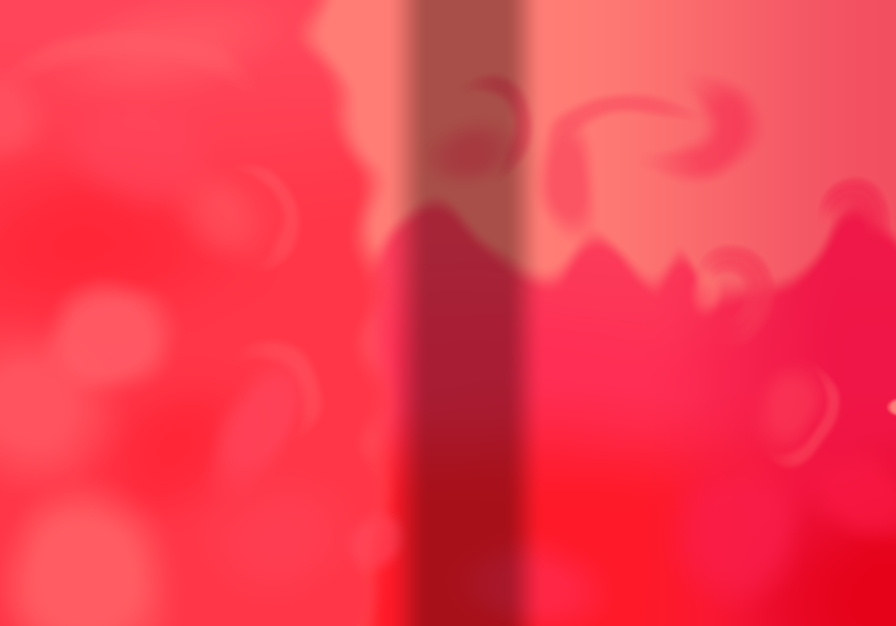
Give the GLSL for this background, as a Shadertoy shader.

```glsl
const vec3 SALMON = vec3(1.0, 0.49, 0.46);
const vec3 CORAL = vec3(1.0, 0.37, 0.41);
const vec3 PINK = vec3(1.0, 0.27, 0.36);
const vec3 SCARLET = vec3(1.0, 0.13, 0.20);
const vec3 CRIMSON = vec3(0.93, 0.07, 0.27);

mat2 rotation(float a) {
    return mat2(cos(a), -sin(a), sin(a), cos(a));
}

// Layered sines that bend the smoke
vec2 swirl(vec2 p) {
    vec2 offset = vec2(0.0);
    float amount = 0.011, scale = 9.0;
    for (int i = 0; i < 4; i++) {
        offset += amount * sin(scale * (p.yx + offset.yx) + vec2(1.3, 4.1) * float(i + 1));
        p = rotation(0.7) * p;
        amount *= 0.55;
        scale *= 1.9;
    }
    return offset;
}

float bump(float x, float center, float width) {
    float d = (x - center) / width;
    return exp(-d * d);
}

// Tilted ellipse, feathered inwards
float billow(vec2 p, vec2 center, vec2 radii, float tilt, float feather) {
    float d = length(rotation(tilt) * (p - center) / radii) - 1.0;
    return 1.0 - smoothstep(-feather, 0.06, d);
}

// Curved strand that thins out at both ends
float strand(vec2 p, vec2 center, vec2 radii, float middle, float span, float width) {
    vec2 q = (p - center) / radii;
    float a = atan(q.y, q.x) - middle;
    a = abs(atan(sin(a), cos(a)));
    float taper = 1.0 - smoothstep(span * 0.4, span, a);
    float d = abs(length(q) - 1.0) * min(radii.x, radii.y);
    return taper * (1.0 - smoothstep(0.15 * width, width * (0.4 + 0.6 * taper), d));
}

vec3 leftCloud(vec3 col, vec2 p) {
    vec3 base = mix(vec3(1.0, 0.21, 0.28), vec3(1.0, 0.27, 0.35), smoothstep(0.6, 0.95, p.y));
    base = mix(base, SCARLET, 0.75 * billow(p, vec2(0.14, 0.60), vec2(0.30, 0.16), 0.1, 0.9));
    base = mix(base, SCARLET, 0.75 * billow(p, vec2(0.27, 0.29), vec2(0.17, 0.13), 0.5, 0.9));
    float edge = 0.60 - 0.10 * smoothstep(0.72, 1.0, p.y) + 0.012 * sin(p.y * 38.0);
    col = mix(col, base, 1.0 - smoothstep(-0.035, 0.02, p.x - edge));

    // Upper folds
    col = mix(col, CORAL, 0.6 * billow(p, vec2(0.27, 0.93), vec2(0.22, 0.09), 0.25, 0.8));
    col = mix(col, CORAL, 0.5 * billow(p, vec2(0.01, 0.80), vec2(0.08, 0.09), 0.4, 0.7));
    col = mix(col, PINK, 0.6 * billow(p, vec2(0.23, 0.76), vec2(0.14, 0.11), 0.0, 0.6));
    col = mix(col, CORAL, 0.5 * billow(p, vec2(0.37, 0.67), vec2(0.10, 0.085), -0.5, 0.9));
    col = mix(col, CORAL, 0.4 * strand(p, vec2(0.39, 0.67), vec2(0.08, 0.08), 0.1, 1.6, 0.018));
    col = mix(col, CORAL, 0.5 * strand(p, vec2(0.22, 0.78), vec2(0.22, 0.15), 1.6, 1.2, 0.03));

    // Lower folds
    col = mix(col, CORAL, 0.75 * billow(p, vec2(0.04, 0.34), vec2(0.15, 0.16), 0.4, 0.75));
    col = mix(col, CORAL, 0.85 * billow(p, vec2(0.165, 0.455), vec2(0.12, 0.09), 0.45, 0.55));
    col = mix(col, PINK, 0.75 * billow(p, vec2(0.41, 0.33), vec2(0.07, 0.135), -0.45, 0.6));
    col = mix(col, CORAL, 0.4 * strand(p, vec2(0.41, 0.36), vec2(0.085, 0.09), 0.7, 1.6, 0.025));
    col = mix(col, PINK, 0.5 * billow(p, vec2(0.45, 0.15), vec2(0.14, 0.12), 0.0, 0.8));
    col = mix(col, PINK, 0.6 * billow(p, vec2(0.60, 0.13), vec2(0.06, 0.06), 0.0, 0.6));
    return mix(col, vec3(1.0, 0.38, 0.40), 0.9 * billow(p, vec2(0.15, 0.07), vec2(0.16, 0.17), 0.3, 0.6));
}

vec3 rightCloud(vec3 col, vec2 p) {
    float top = 0.545 + 0.13 * bump(p.x, 0.70, 0.10) + 0.09 * bump(p.x, 0.96, 0.055)
        + 0.06 * bump(p.x, 1.08, 0.03) + 0.13 * bump(p.x, 1.38, 0.075);
    vec3 base = mix(vec3(1.0, 0.10, 0.16), vec3(1.0, 0.18, 0.33), smoothstep(0.18, 0.40, p.y));
    base = mix(base, vec3(0.98, 0.25, 0.36), 0.7 * smoothstep(0.40, 0.62, p.y));
    base = mix(base, CRIMSON, 0.85 * smoothstep(1.0, 1.36, p.x));
    float mask = 1.0 - smoothstep(-0.035, 0.015, p.y - top);
    col = mix(col, base, mask * smoothstep(0.52, 0.64, p.x));

    // Folds and the deep red corner
    col = mix(col, vec3(0.9, 0.01, 0.10), billow(p, vec2(1.42, 0.04), vec2(0.28, 0.25), 0.3, 0.9));
    col = mix(col, vec3(0.98, 0.12, 0.30), 0.7 * billow(p, vec2(1.18, 0.16), vec2(0.125, 0.14), 0.2, 0.6));
    col = mix(col, vec3(0.98, 0.10, 0.27), 0.7 * billow(p, vec2(1.38, 0.20), vec2(0.14, 0.07), -0.5, 0.7));
    col = mix(col, vec3(1.0, 0.17, 0.32), 0.7 * billow(p, vec2(0.86, 0.06), vec2(0.13, 0.09), 0.0, 0.7));
    col = mix(col, PINK, 0.5 * billow(p, vec2(1.25, 0.35), vec2(0.065, 0.08), -0.3, 0.7));
    col = mix(col, CORAL, 0.4 * strand(p, vec2(1.25, 0.35), vec2(0.065, 0.075), -0.6, 1.7, 0.015));
    return mix(col, SALMON, billow(p, vec2(1.425, 0.335), vec2(0.03, 0.018), 0.0, 0.4));
}

vec3 wisps(vec3 col, vec2 p) {
    vec3 ink = mix(vec3(0.98, 0.29, 0.37), CRIMSON, 0.6 * smoothstep(1.0, 1.4, p.x));
    // Plumes rising out of the cloud
    col = mix(col, ink, 0.8 * billow(p, vec2(0.92, 0.71), vec2(0.055, 0.10), 0.1, 0.6));
    col = mix(col, ink, 0.65 * billow(p, vec2(0.76, 0.75), vec2(0.095, 0.055), 0.1, 0.8));
    col = mix(col, ink, 0.7 * strand(p, vec2(0.77, 0.78), vec2(0.07, 0.08), 0.5, 1.7, 0.022));
    // Large hook
    col = mix(col, ink, 0.9 * strand(p, vec2(1.08, 0.815), vec2(0.10, 0.075), -0.3, 1.8, 0.042));
    col = mix(col, ink, 0.6 * strand(p, vec2(1.05, 0.755), vec2(0.15, 0.085), 2.1, 1.2, 0.024));
    // Small curls, each of nested strands
    for (int i = 0; i < 3; i++) {
        float shrink = 1.0 - 0.2 * float(i);
        col = mix(col, ink, 0.55 * strand(p, vec2(1.165, 0.535), vec2(0.06, 0.068) * shrink, 0.5, 2.6, 0.016));
        col = mix(col, ink, 0.55 * strand(p, vec2(1.37, 0.64), vec2(0.055, 0.06) * shrink, 1.2, 2.0, 0.016));
    }
    return mix(col, SALMON, 0.5 * billow(p, vec2(1.125, 0.54), vec2(0.035, 0.035), 0.0, 0.7));
}

void mainImage(out vec4 fragColor, in vec2 fragCoord) {
    vec2 canvas = fragCoord / iResolution.xy * vec2(1.43, 1.0);
    vec2 p = canvas + swirl(canvas);

    vec3 col = mix(SALMON, vec3(0.95, 0.31, 0.38), smoothstep(0.85, 1.45, canvas.x));
    col = rightCloud(col, p);
    col = leftCloud(col, p);
    col = wisps(col, p);

    // Shadowed vertical band
    float band = smoothstep(0.615, 0.685, canvas.x) * (1.0 - smoothstep(0.805, 0.87, canvas.x));
    col *= mix(vec3(1.0), vec3(0.66, 0.63, 0.62), band);
    fragColor = vec4(col, 1.0);
}
```
